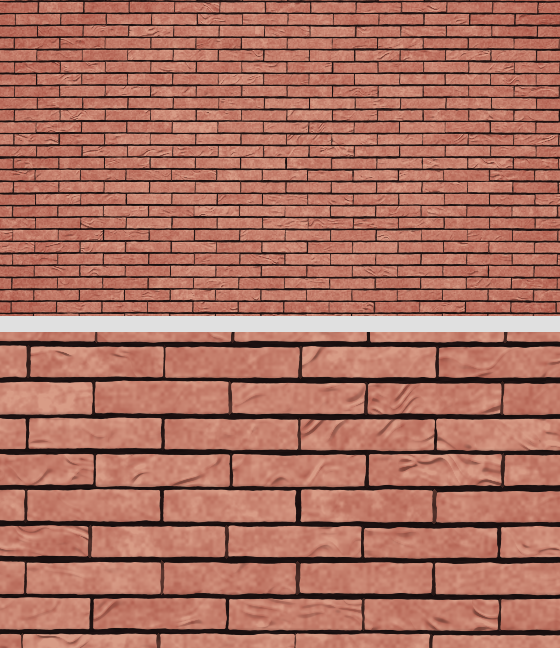
Top: the whole. Bottom: its middle third, enlarged.
This texture is drawn by a WebGL 2 fragment shader. Its source:

```glsl
#version 300 es
precision highp float;
// Running-bond wall of long thin red bricks with narrow near-black joints.
// Each brick is a ragged box distance; hashes choose its tone, slant and creases,
// and warped ridged noise lit from above gives the hand-moulded folds.

#define COLUMNS 12.33
#define ROWS 26.35
#define BRICK_ASPECT 3.8
#define BED_JOINT 0.068
#define HEAD_JOINT 0.045
#define RAGGED 0.075
#define CREASE 0.95
#define GRAIN 0.50
#define VIGNETTE 1.15

uniform vec2 u_resolution;
out vec4 outColor;

const vec3 CLAY_DARK = vec3(0.69, 0.37, 0.31);
const vec3 CLAY_LIGHT = vec3(0.82, 0.57, 0.49);
const vec3 CREASE_BROWN = vec3(0.42, 0.25, 0.21);
const vec3 JOINT_BLACK = vec3(0.10, 0.06, 0.06);

float hash(vec2 p) {
    vec3 q = fract(p.xyx * vec3(0.1031, 0.1030, 0.0973));
    q += dot(q, q.yzx + 33.33);
    return fract((q.x + q.y) * q.z);
}

float noise(vec2 p) {
    vec2 i = floor(p), f = fract(p);
    f = f * f * (3.0 - 2.0 * f);
    return mix(mix(hash(i), hash(i + vec2(1, 0)), f.x),
               mix(hash(i + vec2(0, 1)), hash(i + vec2(1, 1)), f.x), f.y);
}

float fbm(vec2 p) {
    float sum = 0.0, gain = 0.5;
    for (int i = 0; i < 4; i++) {
        sum += gain * noise(p);
        p = p * 2.03 + 7.1;
        gain *= 0.5;
    }
    return sum / 0.9375;
}

// Height of the folded clay: warped, stretched ridges.
float foldHeight(vec2 p) {
    p += 0.7 * vec2(noise(p * 1.5), noise(p * 1.5 + 19.0));
    float ridge = 1.0 - abs(2.0 * noise(p * vec2(1.3, 3.4)) - 1.0);
    return ridge + 0.4 * noise(p * vec2(3.0, 7.0));
}

// Signed distance to a box with slightly rounded corners.
float roundBox(vec2 p, vec2 halfSize, float radius) {
    vec2 d = abs(p) - halfSize + radius;
    return length(max(d, 0.0)) + min(max(d.x, d.y), 0.0) - radius;
}

void main() {
    vec2 uv = gl_FragCoord.xy / u_resolution;
    float depth = 1.0 - uv.y;
    float pixel = ROWS / u_resolution.y;

    // Courses run from the top; alternate ones shift by half a brick.
    vec2 wall = vec2(uv.x * COLUMNS - 0.835 + 0.09 * depth, depth * ROWS - 0.12);
    wall.y += 0.08 * (noise(vec2(uv.x * 5.0, 3.0)) - 0.5);
    float course = floor(wall.y);
    wall.x += 0.5 * mod(course, 2.0) + 0.03 * (hash(vec2(course, 8.0)) - 0.5);
    vec2 brick = floor(wall) + 40.0;
    vec2 local = (fract(wall) - 0.5) * vec2(BRICK_ASPECT, 1.0);
    vec2 clay = local + brick * vec2(17.3, 11.7);

    // Ragged brick outline with small differences in size and seat.
    vec2 halfSize = vec2(BRICK_ASPECT * 0.5 - HEAD_JOINT, 0.5 - BED_JOINT);
    halfSize -= 0.03 * (vec2(hash(brick + 3.1), hash(brick + 5.7)) - 0.5);
    vec2 seat = 0.035 * (vec2(hash(brick + 9.2), hash(brick + 2.4)) - 0.5);
    float edge = roundBox(local - seat, halfSize, 0.05);
    edge += RAGGED * (fbm(clay * vec2(2.2, 3.0)) - 0.5);
    float cover = 1.0 - smoothstep(-0.6 * pixel, 0.6 * pixel, edge);

    // Folds differ in slant and strength from brick to brick.
    float folded = smoothstep(0.25, 0.9, hash(brick + 1.3));
    vec2 foldPos = clay;
    foldPos.y += local.x * 0.7 * (hash(brick + 6.6) - 0.5);
    float foldArea = folded * smoothstep(0.3, 0.6, noise(clay * vec2(0.9, 1.4) + 31.0));
    float slope = foldHeight(foldPos + vec2(0.03, 0.08)) - foldHeight(foldPos);

    // Tone: brick variation, pale bloom, grain, fold light and wall falloff.
    vec2 centre = (uv - 0.5) * vec2(1.0, 0.8);
    float tone = 0.52 + 0.35 * (hash(brick) - 0.5);
    tone += 0.16 - VIGNETTE * dot(centre, centre);
    tone += 0.6 * (fbm(clay * 1.6) - 0.5) + GRAIN * (noise(clay * 9.0) - 0.5);
    tone += 0.45 * hash(brick + 4.4) * smoothstep(0.52, 0.75, fbm(clay * 2.0 + 53.0));
    tone += CREASE * slope * (0.25 + foldArea);
    tone += 0.25 * smoothstep(-0.28, -0.45, local.y);
    vec3 color = mix(CLAY_DARK, CLAY_LIGHT, clamp(tone, -0.25, 1.2));

    // Shadow in the deepest folds and under the lower lip.
    float shadow = foldArea * smoothstep(0.16, 0.5, -slope);
    shadow = max(shadow, 0.35 * smoothstep(0.36, 0.46, local.y));
    color = mix(color, CREASE_BROWN, 0.75 * shadow);

    // Some upright joints are shallow and brown; bed joints stay black.
    vec2 inset = abs(local) - halfSize;
    float upright = step(inset.y, inset.x) * hash(vec2(floor(wall.x + 0.5), course + 70.0));
    vec3 joint = mix(JOINT_BLACK, CREASE_BROWN, 0.7 * upright);
    joint *= 0.8 + 0.4 * noise(wall * vec2(15.0, 6.0) + 90.0);

    outColor = vec4(mix(joint, color, cover), 1.0);
}
```
